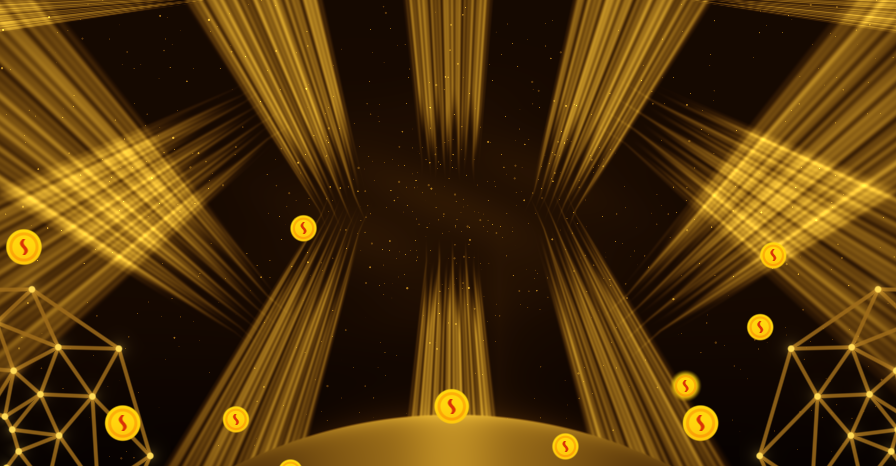
Reproduce this background procedurally as a Shadertoy shader.

```glsl
// Golden stage backdrop: streaked light beams converge on a starry centre,
// above a glowing dome, two wire spheres and scattered coins.
// Light is summed as one scalar and coloured by a gold ramp; solids go on top.
#define GOLD vec3(0.76, 0.58, 0.15)
#define RAMP_POWER vec3(0.9, 1.1, 1.5)
#define AMBIENT 0.065
#define STREAK_CONTRAST 0.75
#define STAR_CELLS 38.0
#define SPHERE_RADIUS 0.34
#define WIRE_WIDTH 0.0042
#define WIRE_COLOR vec3(0.62, 0.42, 0.10)
#define NODE_COLOR vec3(1.0, 0.86, 0.34)
#define COIN_COLOR vec3(1.0, 0.84, 0.05)
#define COIN_SHADE vec3(0.98, 0.58, 0.02)

const int COIN_COUNT = 11;
// Coin centre and radius, in canvas heights from the bottom middle
const vec3 COINS[COIN_COUNT] = vec3[](
    vec3(-0.91, 0.47, 0.038), vec3(-0.31, 0.51, 0.028), vec3(-0.698, 0.092, 0.038),
    vec3(-0.455, 0.10, 0.028), vec3(0.008, 0.128, 0.037), vec3(-0.338, -0.012, 0.026),
    vec3(0.252, 0.042, 0.028), vec3(0.542, 0.092, 0.038), vec3(0.51, 0.172, 0.028),
    vec3(0.67, 0.298, 0.028), vec3(0.698, 0.452, 0.028));

float hash(vec2 p) {
    p = fract(p * vec2(0.1031, 0.1137));
    p += dot(p, p.yx + 33.33);
    return fract((p.x + p.y) * p.x * 17.3);
}

float segment(vec2 p, vec2 a, vec2 b) {
    vec2 d = b - a;
    return length(p - a - d * clamp(dot(p - a, d) / dot(d, d), 0.0, 1.0));
}

// Light fanning from a ragged tip to a far end; width holds both half widths
float beam(vec2 p, vec2 tip, vec2 end, vec2 width, float seed) {
    vec2 axis = end - tip;
    float len = length(axis);
    axis /= len;
    vec2 rel = p - tip;
    float t = dot(rel, axis) / len;
    float s = (rel.x * axis.y - rel.y * axis.x) / mix(width.x, width.y, max(t, 0.0));
    float streak = 0.5 + 0.17 * sin(s * 9.0 + seed) + 0.16 * sin(s * 23.0 + seed * 2.3)
                 + 0.17 * sin(s * 41.0 + seed * 4.1) + 0.12 * sin(s * 67.0 + seed * 1.7);
    float comb = pow(0.5 + 0.5 * sin(s * 25.0 + seed), 3.0);
    float ragged = 0.08 * sin(s * 13.0 + seed * 3.0);
    float body = smoothstep(0.08, 0.42, t + ragged);
    float teeth = smoothstep(-0.08, 0.2, t + ragged) * (1.0 - body) * comb;
    float edge = 1.0 - smoothstep(0.86, 1.05, abs(s));
    float fade = 1.0 - 0.4 * smoothstep(0.9, 1.5, t);
    return edge * fade * (body * (0.2 + STREAK_CONTRAST * streak) + 0.4 * teeth);
}

// Cellular stars: one jittered point in each cell
float stars(vec2 p, float cells, float density) {
    vec2 cell = floor(p * cells);
    vec2 spot = 0.2 + 0.6 * vec2(hash(cell + 3.7), hash(cell + 19.1));
    float d = length(fract(p * cells) - spot) / cells;
    float size = mix(0.0015, 0.0038, pow(hash(cell + 41.3), 4.0));
    return step(1.0 - density, hash(cell + 71.9)) * (1.0 - smoothstep(size * 0.3, size, d));
}

// Jittered node on a ring of the wire sphere
vec2 sphereNode(float ring, float index) {
    index = mod(index, 10.0);
    float jitter = hash(vec2(index + 2.0, ring * 7.0 + 5.0)) - 0.5;
    float angle = (index + 0.5 * ring + 0.4 * jitter) * 0.62832;
    float radius = SPHERE_RADIUS * (1.0 - 0.27 * ring + 0.06 * jitter);
    return radius * vec2(cos(angle), sin(angle));
}

void drawSphere(inout vec3 col, vec2 p, float px) {
    if (length(p) > SPHERE_RADIUS * 1.15) return;
    float wire = 1.0, node = 1.0;
    for (float ring = 0.0; ring < 4.0; ring++)
    for (float i = 0.0; i < 10.0; i++) {
        vec2 a = sphereNode(ring, i);
        node = min(node, length(p - a));
        wire = min(wire, segment(p, a, sphereNode(ring, i + 1.0)));
        if (ring < 3.0) {
            wire = min(wire, segment(p, a, sphereNode(ring + 1.0, i)));
            wire = min(wire, segment(p, a, sphereNode(ring + 1.0, i + 9.0)));
        }
    }
    col = mix(col, WIRE_COLOR, 0.85 * (1.0 - smoothstep(WIRE_WIDTH - px, WIRE_WIDTH + px, wire)));
    col += NODE_COLOR * 0.3 * exp(-node * 90.0);
    col = mix(col, NODE_COLOR, 1.0 - smoothstep(0.007 - px, 0.007 + px, node));
}

void drawCoin(inout vec3 col, vec2 p, float radius, float soft) {
    float d = length(p);
    vec2 u = p / radius;
    float ring = 1.0 - smoothstep(0.03, 0.14, abs(d / radius - 0.74));
    vec3 face = mix(COIN_COLOR, COIN_SHADE, 0.6 * ring + 0.2 * smoothstep(0.3, -0.8, u.y));
    float mark = abs(u.x + 0.12 * sin(u.y * 7.0)) + 0.12 * abs(u.y);
    face = mix(face, vec3(0.85, 0.2, 0.02), (1.0 - smoothstep(0.06, 0.2, mark)) * step(abs(u.y), 0.45));
    col = mix(col, face, 1.0 - smoothstep(radius - soft, radius + soft, d));
}

void mainImage(out vec4 fragColor, in vec2 fragCoord) {
    float px = 1.0 / iResolution.y;
    vec2 p = (fragCoord - vec2(0.5 * iResolution.x, 0.0)) * px;
    vec2 m = vec2(abs(p.x), p.y);
    float side = p.x < 0.0 ? 0.0 : 1.7;

    // Haze and stars, thickest around the centre
    float core = exp(-dot((p - vec2(0.0, 0.55)) * vec2(3.2, 5.5), (p - vec2(0.0, 0.55)) * vec2(3.2, 5.5)));
    float cloud = 0.7 + 0.3 * sin(p.x * 13.0 + 2.0 * sin(p.y * 11.0)) * sin(p.y * 17.0 + p.x * 5.0);
    float light = AMBIENT * smoothstep(-0.1, 0.4, p.y) + 0.16 * core * cloud;
    light += 0.05 * exp(-20.0 * abs(p.x - 0.11)) * smoothstep(0.6, 0.3, p.y);
    light += 0.7 * stars(p + 7.0, STAR_CELLS, 0.07 * smoothstep(0.1, 0.5, p.y) + 0.25 * core);
    light += 0.35 * stars(p + 11.0, STAR_CELLS * 1.9, 0.04 + 0.2 * core);

    // Beams: centre pair, then mirrored pairs
    light += 0.85 * beam(p, vec2(0.005, 0.65), vec2(0.0, 1.0), vec2(0.062, 0.095), 1.0);
    light += 0.95 * beam(p, vec2(0.008, 0.44), vec2(0.008, 0.1), vec2(0.057, 0.095), 2.6);
    light += 1.05 * beam(m, vec2(0.23, 0.57), vec2(0.408, 1.0), vec2(0.055, 0.136), 3.1 + side);
    light += 0.85 * beam(m, vec2(0.232, 0.52), vec2(0.442, 0.025), vec2(0.05, 0.129), 4.7 + side);
    light += 0.85 * beam(m, vec2(0.42, 0.33), vec2(0.925, 0.778), vec2(0.07, 0.19), 5.9 + side);
    light += 0.72 * beam(m, vec2(0.418, 0.75), vec2(0.922, 0.425), vec2(0.073, 0.175), 7.3 + side);
    light += 0.7 * beam(m, vec2(0.5, 1.01), vec2(0.96, 0.98), vec2(0.01, 0.05), 8.2 + side);

    // Dome, brightest along its rim and middle
    vec2 domePos = p - vec2(0.01, -0.94);
    float depth = 1.05 - length(domePos);
    float domeLight = 0.66 + 0.3 * exp(-60.0 * abs(depth)) + 0.28 * exp(-80.0 * domePos.x * domePos.x);
    domeLight *= 1.0 - 0.5 * smoothstep(0.15, 0.5, abs(domePos.x));
    light += 0.15 * exp(-35.0 * max(-depth, 0.0)) * smoothstep(0.55, 0.1, abs(domePos.x));
    light = mix(light, domeLight, smoothstep(-1.5 * px, 1.5 * px, depth));
    vec3 col = vec3(0.018, 0.005, 0.002) + GOLD * pow(vec3(max(light, 0.0)), RAMP_POWER);

    // Wire spheres, then coins; one coin is out of focus
    drawSphere(col, vec2(0.985 + 0.03 * step(0.0, p.x), 0.055) * vec2(1, 1) - m, px);
    for (int i = 0; i < COIN_COUNT; i++)
        drawCoin(col, p - COINS[i].xy, COINS[i].z, i == 8 ? 0.008 : px);
    fragColor = vec4(clamp(col, 0.0, 1.0), 1.0);
}
```
